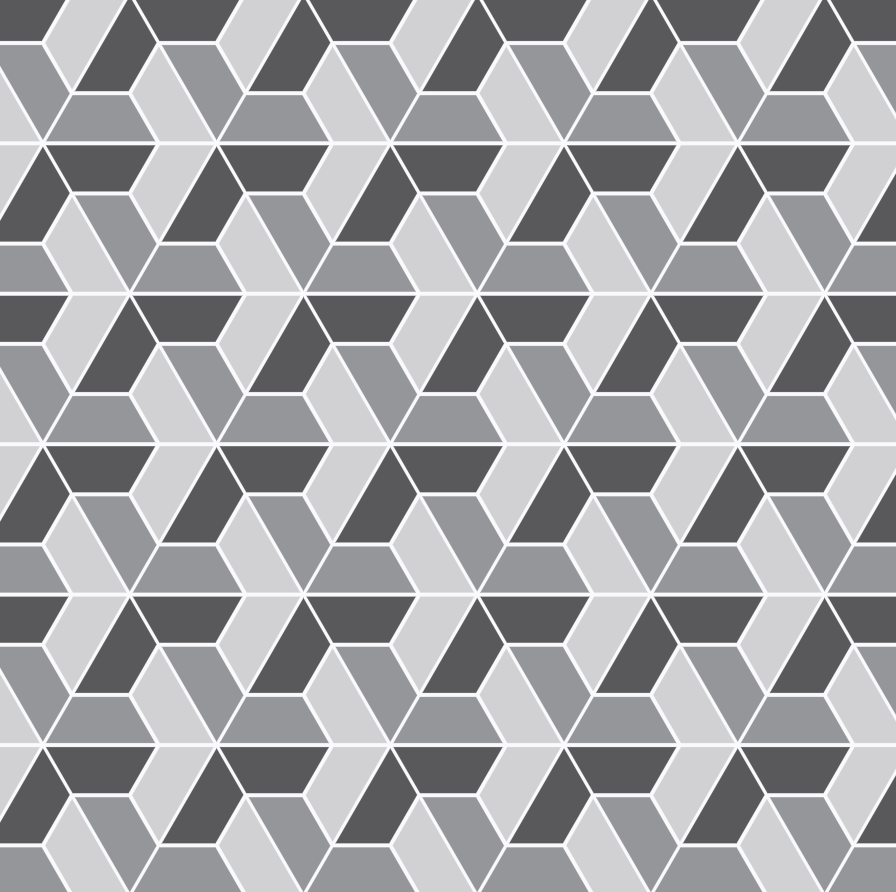
Give the GLSL for this pattern, as a Shadertoy shader.

```glsl
// Triangular tiling, each triangle split into three grey trapezoids by a white pinwheel.

const float ROW_HEIGHT = 0.8660254; // height of a unit equilateral triangle

// Distance to a ray from the origin along a unit direction
float rayDistance(vec2 p, vec2 direction) {
    return length(p - direction * max(dot(p, direction), 0.0));
}

// Coverage of a line, softened over about one pixel
float lineMask(float dist, float halfWidth, float pixel) {
    return 1.0 - smoothstep(-0.75 * pixel, 0.75 * pixel, dist - halfWidth);
}

void mainImage(out vec4 fragColor, in vec2 fragCoord) {
    // One unit is the side of a triangle
    float pixel = 5.158 / iResolution.x;
    vec2 p = fragCoord * pixel - vec2(0.247, 4.310);

    // Skewed lattice cell, holding one upward and one downward triangle
    float row = p.y / ROW_HEIGHT;
    vec2 cell = fract(vec2(p.x - 0.5 * row, row));
    float diagonal = cell.x + cell.y - 1.0;
    vec2 fromCentre = cell - (diagonal < 0.0 ? 1.0 : 2.0) / 3.0;
    vec2 d = vec2(fromCentre.x + 0.5 * fromCentre.y, ROW_HEIGHT * fromCentre.y);

    // Three sectors around the triangle's centre
    vec2 folded = vec2(d.x, abs(d.y));
    vec3 darkGrey = vec3(0.35, 0.35, 0.36);
    vec3 midGrey = vec3(0.58, 0.59, 0.60);
    vec3 lightGrey = vec3(0.82, 0.82, 0.83);
    vec3 color = d.y > 0.0 ? darkGrey : midGrey;
    if (folded.x * ROW_HEIGHT > folded.y * 0.5) color = lightGrey;

    // Ribs inside the triangle, and the edges of the triangle grid
    float ribs = min(rayDistance(d, vec2(-1.0, 0.0)),
                     rayDistance(folded, vec2(0.5, ROW_HEIGHT)));
    vec2 edges = ROW_HEIGHT * min(cell, 1.0 - cell);
    float slanted = min(edges.x, ROW_HEIGHT * abs(diagonal));

    float grout = max(lineMask(ribs, 0.0115, pixel), lineMask(edges.y, 0.0115, pixel));
    grout = max(grout, lineMask(slanted, 0.0095, pixel));

    fragColor = vec4(mix(color, vec3(0.98, 0.98, 0.99), grout), 1.0);
}
```
